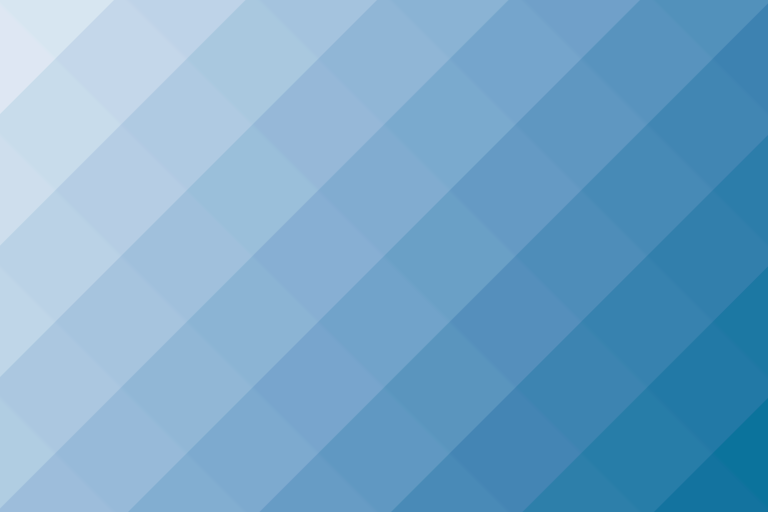
Reproduce this background procedurally as a Shadertoy shader.

```glsl
// Diagonal lattice of flat blue diamonds, fading from pale to deep teal.

const float CELL = 0.2568;        // spacing of the diagonals, in canvas heights
const float CROSS_WEIGHT = 0.27;  // tone change along a band, relative to across
const float CROSS_SOFTNESS = 0.03; // blur of the fainter diagonals, in cells
const float TONE_RANGE = 4.9;     // tone at which the end colours are reached
const float TINT = 0.004;         // strength of the hue drift between cells

const vec3 PALE  = vec3(0.867, 0.910, 0.953);
const vec3 SKY   = vec3(0.475, 0.657, 0.806);
const vec3 STEEL = vec3(0.257, 0.522, 0.702);
const vec3 TEAL  = vec3(0.047, 0.447, 0.612);

// Centre of the unit cell holding x, blended over each cell boundary
float softCell(float x, float blur) {
    float edge = floor(x + 0.5);
    return edge - 0.5 + smoothstep(-blur, blur, x - edge);
}

// Blue ramp over -1..1
vec3 ramp(float tone) {
    vec3 color = mix(PALE, SKY, clamp(tone + 1.0, 0.0, 1.0));
    color = mix(color, STEEL, clamp(tone * 2.0, 0.0, 1.0));
    return mix(color, TEAL, clamp(tone * 2.0 - 1.0, 0.0, 1.0));
}

void mainImage(out vec4 fragColor, in vec2 fragCoord) {
    vec2 p = (fragCoord - 0.5 * iResolution.xy) / iResolution.y;

    // Rotated lattice: x crosses the strong bands, y runs along them
    vec2 lattice = vec2(p.x - p.y, p.x + p.y) / CELL;
    float pixel = 1.1 / (iResolution.y * CELL);
    float band = softCell(lattice.x, pixel);
    float cross = softCell(lattice.y, max(pixel, CROSS_SOFTNESS));

    // One tone per diamond, with a slight hue drift
    vec3 color = ramp((band + CROSS_WEIGHT * cross) / TONE_RANGE);
    float drift = sin(band * 2.3 + cross * 1.7) + 0.5 * sin(band * 4.1 - cross * 2.9);
    color += TINT * drift * vec3(-0.6, 1.0, -0.3);

    fragColor = vec4(color, 1.0);
}
```
